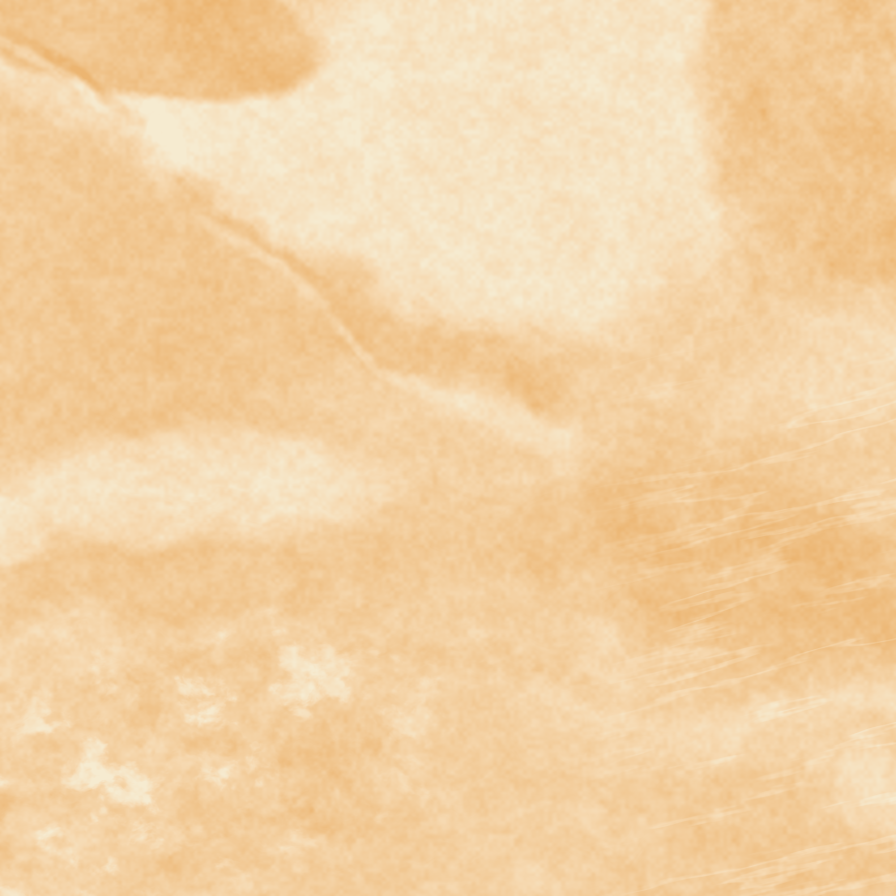
Give the GLSL for this texture, as a WebGL 2 fragment shader.

```glsl
#version 300 es
precision highp float;

uniform vec2 u_resolution;
out vec4 fragColor;

float hash(vec2 p) {
  vec3 q = fract(vec3(p.xyx) * 0.1031);
  q += dot(q, q.yzx + 33.33);
  return fract((q.x + q.y) * q.z);
}

float noise(vec2 p) {
  vec2 i = floor(p), f = fract(p);
  f = f * f * (3.0 - 2.0 * f);
  return mix(mix(hash(i), hash(i + vec2(1, 0)), f.x),
             mix(hash(i + vec2(0, 1)), hash(i + vec2(1, 1)), f.x), f.y);
}

// Layered noise, centred on zero
float fbm(vec2 p) {
  float sum = 0.0, amp = 0.5;
  for (int i = 0; i < 5; i++) {
    sum += amp * (noise(p) - 0.5);
    p = mat2(1.6, 0.5, -0.5, 1.6) * p * 1.2 + 17.3;
    amp *= 0.56;
  }
  return sum;
}

// Soft rotated ellipse
float patchMask(vec2 p, vec2 centre, vec2 radius, float angle, float soft) {
  float c = cos(angle), s = sin(angle);
  vec2 q = mat2(c, -s, s, c) * (p - centre);
  return 1.0 - smoothstep(1.0 - soft, 1.0 + soft, length(q / radius));
}

float segmentDistance(vec2 p, vec2 a, vec2 b) {
  vec2 d = b - a;
  return length(p - a - d * clamp(dot(p - a, d) / dot(d, d), 0.0, 1.0));
}

float veinDistance(vec2 p) {
  vec2 path[8] = vec2[8](vec2(-0.05, 0.98), vec2(0.08, 0.91), vec2(0.15, 0.85),
    vec2(0.20, 0.77), vec2(0.31, 0.705), vec2(0.42, 0.59), vec2(0.53, 0.54), vec2(0.63, 0.51));
  float d = 1.0;
  for (int i = 0; i < 7; i++) d = min(d, segmentDistance(p, path[i], path[i + 1]));
  return d;
}

vec3 stoneColour(float t) {
  return vec3(min(0.93 + 0.05 * t, 0.965), 0.73 + 0.17 * t, 0.48 + 0.30 * t);
}

void main() {
  vec2 uv = gl_FragCoord.xy / u_resolution;
  vec2 rough = vec2(fbm(uv * 13.0), fbm(uv * 13.0 + 40.0));
  vec2 p = uv + 0.085 * rough;
  vec2 fine = uv + 0.022 * rough;

  // Base clouds, mottling and level streaks
  float streak = fbm(p * vec2(5.0, 34.0) + 5.0);
  float mottle = fbm(uv * vec2(26.0, 34.0) + 70.0);
  float lower = 1.0 - smoothstep(0.45, 0.7, uv.y);
  float tone = 0.50 + 0.28 * fbm(uv * 5.0 + 11.0) + 0.26 * mottle + 0.36 * streak * lower;

  // Broad amber areas
  tone -= 0.13 * patchMask(p, vec2(0.10, 0.66), vec2(0.26, 0.20), -0.5, 0.6);
  tone -= 0.24 * patchMask(p, vec2(0.49, 0.60), vec2(0.17, 0.035), -0.28, 0.5);
  tone -= 0.20 * patchMask(p, vec2(0.60, 0.57), vec2(0.045, 0.025), 0.0, 0.5);
  tone -= 0.33 * patchMask(p, vec2(0.83, 0.36), vec2(0.20, 0.11), -0.3, 0.5);
  tone -= 0.14 * patchMask(p, vec2(0.15, 0.36), vec2(0.34, 0.04), 0.05, 0.7);
  tone -= 0.16 * patchMask(p, vec2(0.90, 0.05), vec2(0.20, 0.07), 0.2, 0.6);

  // Large cream field with a worn rim
  float cream = max(patchMask(p, vec2(0.58, 0.88), vec2(0.255, 0.25), 0.0, 0.13),
                    patchMask(p, vec2(0.36, 0.815), vec2(0.24, 0.105), -0.48, 0.18));
  tone = mix(tone, 1.0 + 0.30 * fbm(uv * 8.0 + 3.0) + 0.22 * mottle, cream * 0.94);
  float halo = patchMask(p, vec2(0.74, 0.76), vec2(0.14, 0.11), 0.6, 0.5);
  tone += 0.22 * halo * (1.0 - cream);

  // Smaller cream lenses
  float lens = max(patchMask(fine, vec2(0.22, 0.455), vec2(0.205, 0.062), 0.03, 0.22),
                   patchMask(fine, vec2(0.00, 0.41), vec2(0.05, 0.04), 0.0, 0.25));
  tone = mix(tone, 0.92 + 0.45 * streak + 0.2 * mottle, lens * 0.85);
  tone += 0.34 * patchMask(p, vec2(0.08, 0.895), vec2(0.15, 0.035), -0.5, 0.5);
  tone += 0.24 * patchMask(p, vec2(0.84, 0.20), vec2(0.22, 0.035), 0.08, 0.7);
  tone += 0.34 * patchMask(p, vec2(1.00, 0.12), vec2(0.10, 0.03), -0.1, 0.6);
  tone += 0.26 * patchMask(p, vec2(0.97, 0.62), vec2(0.17, 0.07), 0.7, 0.6);

  // Thin pale seams at the right
  float seam = abs(fbm(vec2(uv.x * 3.0, uv.y * 22.0 - uv.x * 5.0) + 90.0));
  tone += 0.26 * (1.0 - smoothstep(0.0, 0.05, seam)) * smoothstep(0.62, 0.8, uv.x) * lower;

  // Amber corner and sharp upper lens
  float corner = patchMask(p, vec2(0.95, 0.87), vec2(0.16, 0.21), 0.1, 0.2);
  tone = mix(tone, 0.26 + 0.85 * fbm(uv * 24.0), corner * 0.9);
  float blade = patchMask(fine, vec2(0.15, 0.965), vec2(0.215, 0.07), -0.14, 0.1);
  tone = mix(tone, 0.17 + 0.60 * fbm(uv * vec2(9.0, 24.0)), blade * 0.95);

  // Broken pale vein with an amber upper edge
  float presence = smoothstep(0.25, 0.6, noise(uv * 11.0 + 4.0));
  float width = mix(0.006, 0.022, smoothstep(0.40, 0.56, uv.x));
  float edge = veinDistance(fine - vec2(0.008, 0.010));
  float vein = veinDistance(fine);
  tone -= 0.32 * (1.0 - smoothstep(0.001, 0.011, edge)) * (1.0 - smoothstep(0.35, 0.5, uv.x)) * (0.35 + 0.65 * presence);
  tone += 0.28 * (1.0 - smoothstep(width * 0.2, width * 1.4, vein)) * mix(presence, 1.0, smoothstep(0.2, 0.4, uv.x));
  float crack = segmentDistance(p, vec2(0.645, 0.49), vec2(0.68, 0.24));
  tone += 0.14 * (1.0 - smoothstep(0.004, 0.035, crack));

  // Flecked lower left
  float flecked = patchMask(p, vec2(0.20, 0.15), vec2(0.29, 0.15), 0.25, 0.5);
  float flecks = 0.5 + 1.1 * fbm(fine * vec2(24.0, 30.0) + 8.0);
  tone += flecked * (0.50 * smoothstep(0.54, 0.82, flecks) - 0.22 * smoothstep(0.46, 0.2, flecks));

  // Fine grain
  tone += 0.23 * (noise(uv * 95.0) - 0.5) + 0.19 * (noise(uv * 210.0 + 31.0) - 0.5);

  fragColor = vec4(stoneColour(clamp(tone, -0.12, 1.12)), 1.0);
}
```
